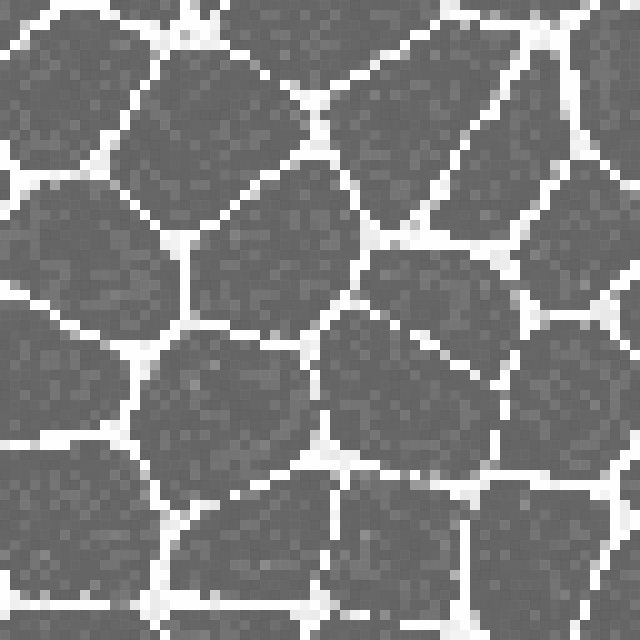
A Shadertoy shader for this pattern:

```glsl
// Coarse mosaic of grey paving stones separated by thin, blocky white mortar.

const float TILES = 64.0;   // mosaic tiles across the canvas
const float STONES = 4.2;   // stones across the canvas

float hash(vec2 p) {
    vec3 q = fract(vec3(p.xyx) * 0.1031);
    q += dot(q, q.yzx + 33.33);
    return fract((q.x + q.y) * q.z);
}

float noise(vec2 p) {
    vec2 i = floor(p), f = fract(p);
    f = f * f * (3.0 - 2.0 * f);
    return mix(mix(hash(i), hash(i + vec2(1, 0)), f.x),
               mix(hash(i + vec2(0, 1)), hash(i + vec2(1, 1)), f.x), f.y);
}

// Jittered centre of the stone in grid square g
vec2 stoneCentre(vec2 g) {
    return g + 0.5 + 0.92 * (vec2(hash(g + 17.3), hash(g + 71.9)) - 0.5);
}

// Distance to the joints, in tiles: x = exact, y = rounded at the corners
vec2 jointDistance(vec2 p) {
    vec2 home = floor(p), nearest = vec2(0.0);
    float best = 1e3;
    for (int j = -2; j <= 2; j++)
    for (int i = -2; i <= 2; i++) {
        vec2 r = stoneCentre(home + vec2(i, j)) - p;
        float d = dot(r, r);
        if (d < best) { best = d; nearest = r; }
    }
    float exact = 1e3, sum = 0.0;
    for (int j = -2; j <= 2; j++)
    for (int i = -2; i <= 2; i++) {
        vec2 r = stoneCentre(home + vec2(i, j)) - p;
        vec2 across = r - nearest;
        if (dot(across, across) > 1e-4) {
            float d = dot(0.5 * (r + nearest), normalize(across)) * TILES / STONES;
            exact = min(exact, d);
            sum += exp(-1.3 * d);
        }
    }
    return vec2(exact, -log(sum) / 1.3);
}

// Grey level at p, measured in tiles
float mosaic(vec2 p) {
    vec2 tile = floor(p), inTile = fract(p);
    float h1 = hash(tile + 3.7), h2 = hash(tile + 131.1), h3 = hash(tile + 257.5);

    // Joints wander a little and change in width
    vec2 c = tile + 0.5;
    vec2 wobble = vec2(noise(c * 0.3), noise(c * 0.3 + 40.0)) - 0.5;
    vec2 d = jointDistance((c + 0.8 * wobble) * STONES / TILES + 20.0);
    float halfWidth = 0.22 + 0.46 * noise(c * 0.16 + 9.0);

    // Stone: flat grey, soft speckles and a faint inset outline
    float outline = 1.0 - smoothstep(0.4, 0.9, abs(d.x - 3.8));
    float speckle = h1 + 0.28 * outline + 0.3 * (noise(c * 0.25 + 80.0) - 0.5);
    float tone = 0.398 + 0.012 * (h2 - 0.5);
    tone += 0.06 * smoothstep(0.74, 0.92, speckle);
    tone += 0.1 * step(0.992, h3);

    // Thin lighter or darker seams between tiles
    vec2 rim = min(inTile, 1.0 - inTile);
    float seam = 1.0 - smoothstep(0.06, 0.13, min(rim.x, rim.y));
    tone += seam * mix(-0.018, 0.022, h2);

    // Mortar: white lines, off-white fillets, some worn tiles
    if (d.y < halfWidth) {
        float fillet = smoothstep(0.1, 0.6, d.x - d.y);
        tone = 0.995 - step(0.9 - 0.5 * fillet, h1) * (0.04 + 0.05 * h2);
        if (h3 > 0.95) tone = mix(0.45, 0.82, h2);
    } else if (d.y < halfWidth + 0.4 && h3 > 0.86) {
        tone = mix(0.5, 0.82, h2);
    }
    return tone;
}

void mainImage(out vec4 fragColor, in vec2 fragCoord) {
    // Four samples per pixel smooth the tile edges
    float grey = 0.0;
    for (int k = 0; k < 4; k++) {
        vec2 offset = 0.5 * vec2(k % 2, k / 2) - 0.25;
        grey += 0.25 * mosaic((fragCoord + offset) / iResolution.y * TILES);
    }
    fragColor = vec4(vec3(grey), 1.0);
}
```
